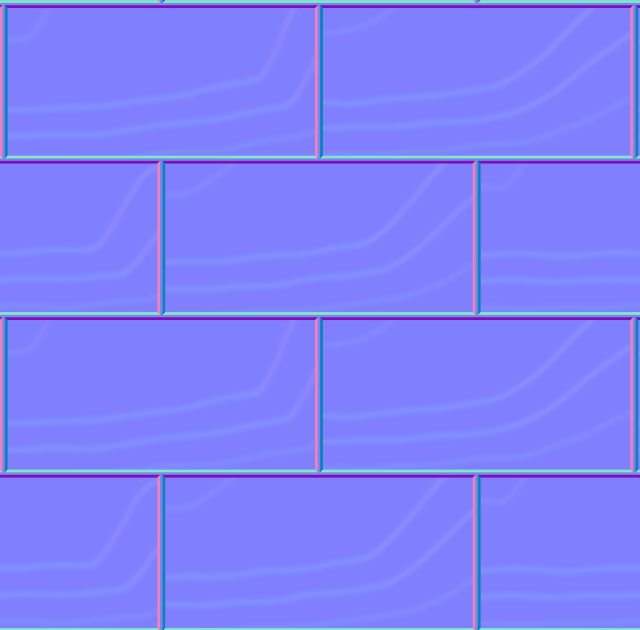
This texture map is drawn by a Shadertoy shader. Its source:

```glsl
// Layout, in canvas widths
const float CANVAS_H = 0.984375;
const vec2 BRICK = vec2(0.4927, 0.2453);   // pitch across and down
const float SIDE_OFFSET = 0.0057;
const float MID_DEPTH = 0.4939;            // joint between the second and third course
const float COURSE_DRIFT = 0.0032;         // courses grow slightly downwards
const float JOINT = 0.0019;                // half width
const float BEVEL = 0.0043;

// Encoded normals
const vec3 FACE = vec3(0.50, 0.50, 1.00);
const vec3 GROUT = vec3(0.46, 0.53, 0.92);
const vec3 TOP_RIM = vec3(0.50, 0.05, 0.71);
const vec3 BOTTOM_RIM = vec3(0.50, 0.91, 0.78);
const vec3 LEFT_RIM = vec3(0.06, 0.50, 0.73);
const vec3 RIGHT_RIM = vec3(0.93, 0.50, 0.75);

// Veins
const float VEIN_WIDTH = 0.0056;
const float VEIN_TILT = 0.060;
const float WOBBLE = 0.045;
// start depth, gentle rise, steep rise, onset of the steep part
const vec4 VEINS[4] = vec4[4](
    vec4(0.22, 0.00, 0.50, 0.06),
    vec4(0.66, 0.30, 0.50, 0.70),
    vec4(0.83, 0.25, 0.40, 0.78),
    vec4(1.00, 0.20, 0.20, 0.84));
// depth shift, gentle scale, onset scale, length of the steep part
const vec4 BRICK_KINDS[4] = vec4[4](
    vec4(0.02, 1.0, 1.14, 0.17),
    vec4(-0.03, 1.0, 0.75, 0.50),
    vec4(0.00, 1.0, 0.88, 0.40),
    vec4(-0.05, 0.2, 1.10, 0.22));

float hashGradient(float n) {
    return fract(sin(n * 12.9898) * 4375.85) * 2.0 - 1.0;
}

float gradientNoise(float x) {
    float cell = floor(x), f = x - cell;
    float a = hashGradient(cell) * f;
    float b = hashGradient(cell + 1.0) * (f - 1.0);
    return mix(a, b, f * f * f * (f * (f * 6.0 - 15.0) + 10.0));
}

// Depth of a vein below the brick top, as a share of the course height
float veinDepth(float u, int vein, int kind) {
    vec4 v = VEINS[vein], k = BRICK_KINDS[kind];
    float onset = v.w * k.z;
    float rise = v.y * k.y * u * u + v.z * smoothstep(onset, onset + k.w, u);
    float seed = float(kind * 4 + vein) * 17.0;
    return v.x + k.x - rise + WOBBLE * gradientNoise(u * 5.0 + seed);
}

// Tilt of the surface by all veins of one brick
vec2 veinTilt(vec2 local, int kind) {
    const float STEP = 0.01;
    vec2 tilt = vec2(0.0);
    for (int i = 0; i < 4; i++) {
        float depth = veinDepth(local.x, i, kind);
        float ahead = veinDepth(local.x + STEP, i, kind);
        float slope = (depth - ahead) / STEP * BRICK.y / BRICK.x;
        vec2 direction = normalize(vec2(abs(slope), 1.0));
        float dist = (local.y - depth) * BRICK.y * direction.y / VEIN_WIDTH;
        float strength = (i == 0 || i == 3) ? 0.6 : 1.0;
        tilt += direction * strength * exp(-dist * dist);
    }
    return tilt * VEIN_TILT;
}

void mainImage(out vec4 fragColor, in vec2 fragCoord) {
    vec2 p = fragCoord / iResolution.xy * vec2(1.0, CANVAS_H);
    float aa = 0.6 / iResolution.x;

    // Running bond: odd courses shift by half a brick
    float v = (CANVAS_H - p.y - MID_DEPTH) / BRICK.y;
    float down = v - COURSE_DRIFT * v * v + 2.0;
    float odd = mod(floor(down), 2.0);
    float across = (p.x - SIDE_OFFSET) / BRICK.x - 0.5 * odd;
    int kind = int(odd * 2.0 + mod(floor(across), 2.0));
    vec2 local = fract(vec2(across, down));

    // Distance inwards from the nearest sides
    vec2 inset = min(local, 1.0 - local) * BRICK - JOINT;
    float edge = min(inset.x, inset.y);

    // Face, mitred bevel, joint
    vec3 color = FACE + vec3(veinTilt(local, kind), 0.0);
    vec3 sideRim = local.x < 0.5 ? LEFT_RIM : RIGHT_RIM;
    vec3 levelRim = local.y < 0.5 ? TOP_RIM : BOTTOM_RIM;
    vec3 rim = mix(levelRim, sideRim, smoothstep(-aa, aa, inset.y - inset.x));
    color = mix(rim, color, smoothstep(BEVEL - aa, BEVEL + aa, edge));
    color = mix(GROUT, color, smoothstep(-aa, aa, edge));
    fragColor = vec4(color, 1.0);
}
```
